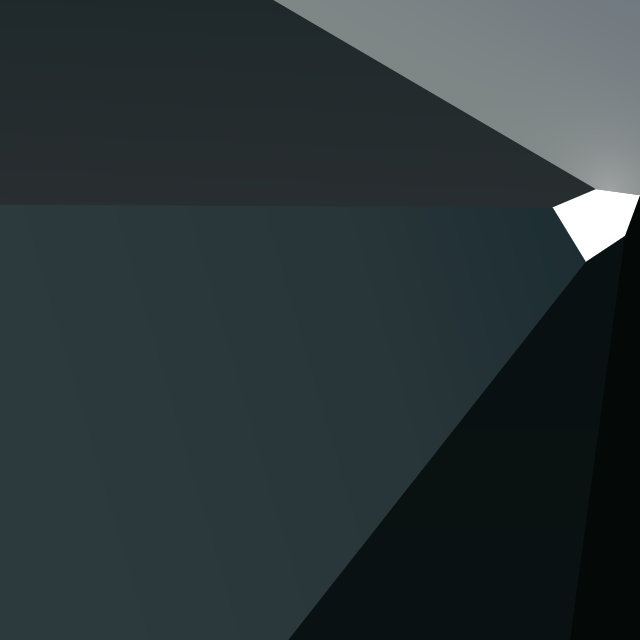
A WebGL 1 fragment shader for this background:

```glsl
precision highp float;
// Flat-shaded angular planes meeting around a bright five-sided opening.
// Each plane is a half-plane mask filled with a soft gradient; planes are
// layered from back to front and the opening is cut as a convex polygon.
uniform vec2 u_resolution;

// Signed distance to the line a-b, positive on its left side.
float leftOf(vec2 p, vec2 a, vec2 b) {
  vec2 d = normalize(b - a);
  return d.x * (p.y - a.y) - d.y * (p.x - a.x);
}

// Antialiased coverage of a signed distance, positive inside.
float cover(float dist, float pixel) {
  return clamp(dist / pixel + 0.5, 0.0, 1.0);
}

// Slate side wall, darkening towards the opening.
vec3 sideWall(vec2 p) {
  float t = dot(p, vec2(0.96, 0.28));
  vec3 slate = mix(vec3(0.172, 0.226, 0.240), vec3(0.155, 0.207, 0.222),
                   smoothstep(0.1, 0.8, t));
  return mix(slate, vec3(0.115, 0.180, 0.200), smoothstep(0.68, 1.06, t));
}

// Charcoal upper wall, warmer and lighter near its lower edge.
vec3 upperWall(vec2 p) {
  float t = clamp((1.0 - p.y) / 0.32 - 0.12 * p.x, 0.0, 1.0);
  return mix(vec3(0.123, 0.160, 0.168), vec3(0.160, 0.182, 0.190), t);
}

// Pale ceiling with a glow spilling from the opening's top edge.
vec3 ceilingPlane(vec2 p, float edgeDist, vec2 corner) {
  float t = smoothstep(0.0, 0.34, edgeDist);
  vec3 grey = mix(vec3(0.495, 0.525, 0.525), vec3(0.440, 0.472, 0.505), t);
  float glow = exp(-distance(p, corner) * 16.0);
  return grey + vec3(0.14, 0.12, 0.12) * glow;
}

void main() {
  vec2 p = gl_FragCoord.xy / u_resolution;
  float pixel = 1.0 / min(u_resolution.x, u_resolution.y);

  // Corners of the opening, clockwise from the left.
  vec2 west = vec2(0.8635, 0.6760);
  vec2 north = vec2(0.9310, 0.7045);
  vec2 east = vec2(1.0000, 0.6950);
  vec2 southEast = vec2(0.9766, 0.6315);
  vec2 south = vec2(0.9154, 0.5910);

  // Points where the plane edges leave the canvas.
  vec2 wallEnd = vec2(0.0, 0.680);
  vec2 ceilingEnd = vec2(0.427, 1.0);
  vec2 floorEnd = vec2(0.4505, 0.0);
  vec2 shadowEnd = vec2(0.8906, 0.0);

  // Walls, then floor and the deep shadow on the right.
  vec3 color = sideWall(p);
  color = mix(color, upperWall(p), cover(leftOf(p, wallEnd, west), pixel));
  vec3 floorColor = mix(vec3(0.036, 0.067, 0.070), vec3(0.031, 0.060, 0.062), p.y);
  color = mix(color, floorColor, cover(leftOf(p, south, floorEnd), pixel));
  vec3 shadowColor = vec3(0.014, 0.030, 0.029);
  color = mix(color, shadowColor, cover(leftOf(p, southEast, shadowEnd), pixel));

  // Ceiling, bounded by its slanted edge and the top of the opening.
  float slant = leftOf(p, ceilingEnd, north);
  float ceilingDist = min(slant, leftOf(p, north, east));
  color = mix(color, ceilingPlane(p, slant, mix(north, east, 0.3)),
              cover(ceilingDist, pixel));

  // Bright opening: intersection of its five inner sides.
  float inside = min(leftOf(p, north, west), leftOf(p, east, north));
  inside = min(inside, leftOf(p, southEast, east));
  inside = min(inside, leftOf(p, south, southEast));
  inside = min(inside, leftOf(p, west, south));
  color = mix(color, vec3(1.0), cover(inside, pixel));

  gl_FragColor = vec4(color, 1.0);
}
```
